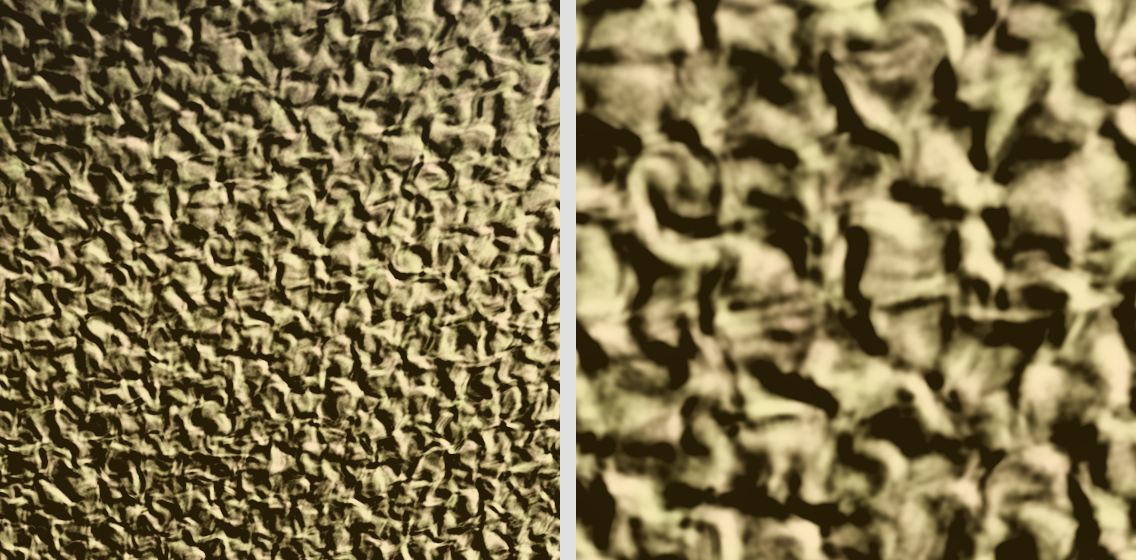
Left, the full canvas; right, a detail of the centre.
This texture is drawn by a WebGL 2 fragment shader. Its source:

```glsl
#version 300 es
precision highp float;

uniform vec2 u_resolution;
out vec4 fragColor;

vec2 hash22(vec2 p) {
    vec3 p3 = fract(p.xyx * vec3(0.1031, 0.1030, 0.0973));
    p3 += dot(p3, p3.yzx + 33.33);
    return fract((p3.xx + p3.yz) * p3.zy);
}

float cornerSlope(vec2 cell, vec2 corner, vec2 local) {
    vec2 gradient = (hash22(cell + corner) * 2.0 - 1.0) * 1.22;
    return dot(gradient, local - corner);
}

float gradientNoise(vec2 p) {
    vec2 cell = floor(p);
    vec2 f = p - cell;
    vec2 w = f * f * f * (f * (f * 6.0 - 15.0) + 10.0);
    float low = mix(cornerSlope(cell, vec2(0, 0), f), cornerSlope(cell, vec2(1, 0), f), w.x);
    float high = mix(cornerSlope(cell, vec2(0, 1), f), cornerSlope(cell, vec2(1, 1), f), w.x);
    return mix(low, high, w.y);
}

// Thin raised folds that follow the zero line of stretched noise
float wrinkles(vec2 p) {
    vec2 q = vec2(p.x * 0.26 + p.y * 0.08, p.y * 0.46 - p.x * 0.06);
    float fold = gradientNoise(q + 41.7) / 0.045;
    float presence = smoothstep(0.0, 0.25, gradientNoise(p * 0.21 + 83.1));
    return exp(-fold * fold) * presence;
}

// Hammered lumps; flatness turns them into plateaus cut by steep pits
float surfaceHeight(vec2 p, float flatness) {
    vec2 warp = vec2(gradientNoise(p * 0.9 + 17.3), gradientNoise(p * 0.9 + 61.9));
    vec2 q = p + warp * 0.55;
    float lumps = gradientNoise(q)
                + 0.45 * gradientNoise(q * 1.93 + 9.4)
                + 0.18 * gradientNoise(q * 3.7 + 27.8);
    float plateau = 0.27 * tanh(4.0 * (lumps + 0.08));
    float grit = 0.055 * gradientNoise(p * 6.1 + 52.6);
    return mix(lumps, plateau, flatness) + grit + 0.16 * wrinkles(p);
}

// Tone 0 to 5 runs from deep shadow to bright glint
vec3 metalRamp(float tone) {
    vec3 stops[6] = vec3[6](
        vec3(0.15, 0.11, 0.02), vec3(0.33, 0.28, 0.14), vec3(0.50, 0.44, 0.26),
        vec3(0.65, 0.58, 0.38), vec3(0.79, 0.73, 0.53), vec3(0.99, 0.93, 0.74));
    float t = clamp(tone, 0.0, 4.999);
    int index = int(t);
    return mix(stops[index], stops[index + 1], fract(t));
}

// Broad light: a glowing band over the middle, fading to the left corners
float broadLight(vec2 uv) {
    float rise = (uv.y - 0.55 - 0.12 * (uv.x - 0.5)) / 0.32;
    float band = exp(-rise * rise);
    float side = uv.x - 0.5;
    float topLeft = smoothstep(0.55, 0.0, length(uv - vec2(0.0, 1.0)));
    return 0.9 * band + 1.2 * side - 0.55 - 0.5 * topLeft;
}

void main() {
    vec2 uv = gl_FragCoord.xy / u_resolution;

    // Grain grows toward the top, as on a receding sheet
    float density = 34.0 - 12.0 * uv.y;
    vec2 p = vec2((uv.x - 0.5) * density, 34.0 * uv.y - 6.0 * uv.y * uv.y);
    float topness = smoothstep(0.45, 0.95, uv.y);
    float flatness = 0.2 + 0.4 * topness;

    // Relief lit from the upper right
    vec2 stepToLight = normalize(vec2(0.75, 0.66)) * 0.13;
    float behind = surfaceHeight(p - stepToLight, flatness);
    float ahead = surfaceHeight(p + stepToLight, flatness);
    float relief = behind - ahead;
    float depth = 0.5 * (behind + ahead) - 0.05;

    // Shadows and glints are eased into the ends of the ramp
    float contrast = mix(9.0, 7.2, topness);
    float shade = contrast * relief + 3.4 * depth + broadLight(uv);
    float tone = 2.0 + 2.9 * tanh(0.5 * shade);

    // Greyer at the top, with faint warm and green tints elsewhere
    vec3 color = metalRamp(tone);
    float grey = dot(color, vec3(0.30, 0.59, 0.11));
    color = mix(color, grey * vec3(1.07, 0.99, 0.80), 0.4 * topness);
    float tint = gradientNoise(p * 0.9 + 120.5);
    color *= 1.0 + tint * vec3(0.05, -0.03, 0.10);

    fragColor = vec4(clamp(color, 0.0, 1.0), 1.0);
}
```
